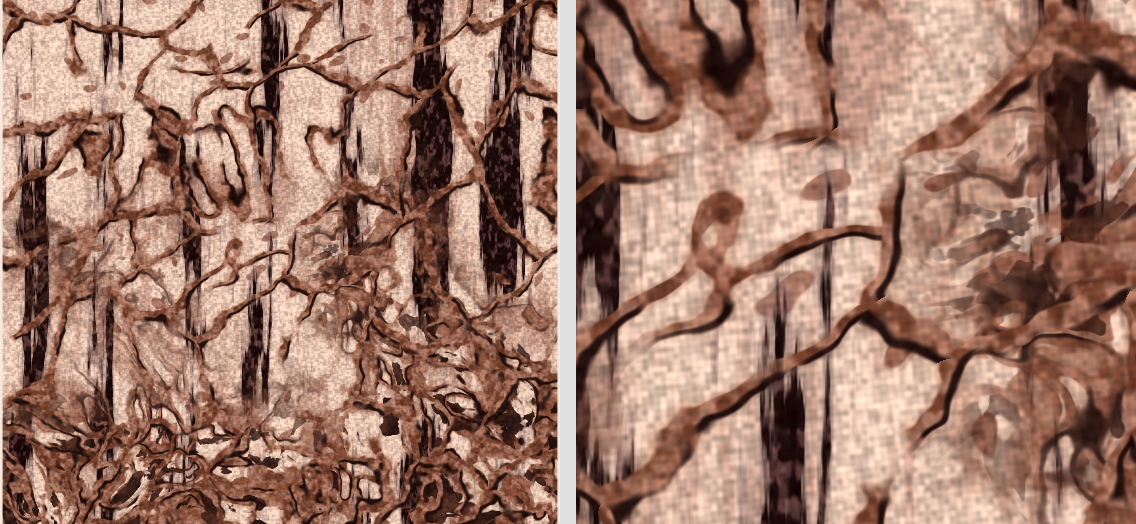
Left, the full canvas; right, a detail of the centre.
Write a Shadertoy shader that draws this texture.

```glsl
// Stained tissue section: brown winding membranes over pale cells with dark vertical fibre bands.
#define CELLS 6.6          // large cells per canvas height
#define WALL 0.0068        // half width of large membranes
#define FINE_WALL 0.0052   // half width of small membranes
#define SOFT 0.0022        // edge softness
#define GRAIN 0.34         // strength of print grain
#define CREAM vec3(0.92, 0.79, 0.71)
#define ROSE vec3(0.77, 0.60, 0.53)
#define TAN vec3(0.64, 0.44, 0.36)
#define BROWN vec3(0.50, 0.27, 0.18)
#define UMBER vec3(0.32, 0.17, 0.12)
#define INK vec3(0.10, 0.035, 0.03)

float hash(vec2 p) {
    vec3 q = fract(vec3(p.xyx) * 0.1031);
    q += dot(q, q.yzx + 33.33);
    return fract((q.x + q.y) * q.z);
}

float noise(vec2 p) {
    vec2 i = floor(p), f = fract(p);
    f = f * f * (3.0 - 2.0 * f);
    return mix(mix(hash(i), hash(i + vec2(1, 0)), f.x),
               mix(hash(i + vec2(0, 1)), hash(i + vec2(1, 1)), f.x), f.y);
}

float fbm(vec2 p, int octaves) {
    float sum = 0.0, amp = 1.0, total = 0.0;
    for (int k = 0; k < octaves; k++) {
        sum += amp * noise(p);
        total += amp;
        amp *= 0.5;
        p = p * 2.03 + vec2(17.3, 9.1);
    }
    return sum / total;
}

vec2 wobble(vec2 p) {
    return vec2(noise(p), noise(p + 31.0)) - 0.5;
}

vec2 seed(vec2 id) {
    return id + 0.1 + 0.8 * vec2(hash(id), hash(id + 71.7));
}

// Signed distance to the nearest wall; the sign tells its lit or shaded side.
float cellWall(vec2 p) {
    vec2 base = floor(p), nearId = base;
    float best = 9.0;
    for (int k = 0; k < 9; k++) {
        vec2 id = base + vec2(k % 3 - 1, k / 3 - 1);
        float d = distance(seed(id), p);
        if (d < best) { best = d; nearId = id; }
    }
    vec2 a = seed(nearId);
    float wall = 1.0, side = 1.0;
    for (int k = 0; k < 25; k++) {
        if (k == 12) continue;
        vec2 b = seed(nearId + vec2(k % 5 - 2, k / 5 - 2));
        float d = dot(0.5 * (a + b) - p, normalize(b - a));
        if (d < wall) { wall = d; side = sign(dot(b - a, vec2(-0.8, 0.6))); }
    }
    return wall * side;
}

// Approximate signed distance to a winding contour line.
float contour(vec2 p, float freq) {
    vec2 e = vec2(0.003, 0.0);
    float v = fbm(p * freq, 2);
    vec2 slope = vec2(fbm((p + e.xy) * freq, 2), fbm((p + e.yx) * freq, 2)) - v;
    return (v - 0.5) / max(length(slope) / e.x, 0.5 * freq);
}

// Speckled brown membrane with a ragged, broken dark rim on one side.
vec3 paintWall(vec3 col, float d, float width, vec2 p, float amount) {
    float w = width * (0.3 + 0.7 * noise(p * 28.0) + 0.7 * noise(p * 95.0));
    float gaps = smoothstep(0.24, 0.36, fbm(p * 11.0 + 90.0, 2));
    float halo = 1.0 - smoothstep(w, w + 0.009, abs(d));
    float body = 1.0 - smoothstep(w - SOFT * 0.5, w + SOFT, abs(d));
    float rim = 1.0 - smoothstep(0.15 * w, 0.4 * w + SOFT, abs(d - 0.8 * w));
    rim *= smoothstep(0.40, 0.56, fbm(p * 24.0 + 40.0, 3));
    vec3 flesh = mix(BROWN * 0.85, TAN * 1.05, smoothstep(0.28, 0.72, fbm(p * 100.0, 2)));
    amount *= gaps;
    col = mix(col, col * vec3(0.88, 0.82, 0.79), halo * amount);
    col = mix(col, flesh, body * amount);
    return mix(col, INK, rim * amount * 0.95);
}

// Strength of the evenly spaced vertical bands, heaviest on the right.
float fibreBands(vec2 p) {
    float band = 0.0;
    for (int k = 0; k < 7; k++) {
        float i = float(k), heavy = step(4.5, i);
        float centre = 0.045 + 0.154 * i + 0.05 * (noise(vec2(i * 5.3, p.y * 3.0)) - 0.5);
        float d = abs(p.x - centre) / mix(0.032, 0.043, heavy);
        float presence = noise(vec2(i * 3.7 + 2.0, p.y * 3.4)) * 0.78;
        presence += heavy * 0.55 * smoothstep(0.3, 0.55, p.y);
        band = max(band, min(presence, 1.0) * (1.0 - smoothstep(0.3, 1.4, d)));
    }
    return band;
}

void mainImage(out vec4 fragColor, in vec2 fragCoord) {
    vec2 p = fragCoord / iResolution.y;
    vec2 q = p + 0.13 * wobble(p * 5.0) + 0.022 * wobble(p * 22.0 + 7.0) + 0.006 * wobble(p * 75.0);
    float dense = 1.0 - smoothstep(0.2, 0.48, p.y + 0.4 * (noise(p * 3.5 + 3.0) - 0.5));
    dense = max(dense, 0.8 * (1.0 - smoothstep(0.06, 0.2, distance(p * vec2(1.0, 0.7), vec2(0.73, 0.34)))));

    // Pale ground with faint vertical streaks
    float fibre = fbm(vec2(p.x * 95.0, p.y * 11.0), 4);
    float shade = 0.55 * fbm(p * 8.0, 3) + 0.45 * fibre;
    vec3 col = mix(ROSE, CREAM, smoothstep(0.32, 0.52, shade));

    // Scattered nuclei
    vec2 grid = q * 13.0, id = floor(grid);
    vec2 offset = fract(grid) - 0.32 - 0.36 * vec2(hash(id + 5.0), hash(id + 19.0));
    float turn = 6.283 * hash(id + 43.0);
    offset *= mat2(cos(turn), sin(turn), -sin(turn), cos(turn));
    float nucleus = length(offset * vec2(1.0, 1.5)) - mix(0.10, 0.22, hash(id + 61.0));
    nucleus = (1.0 - smoothstep(-0.02, 0.03, nucleus)) * step(0.5, hash(id + 87.0));
    col = mix(col, mix(BROWN, TAN, 0.3 + noise(p * 110.0)), nucleus * 0.88);

    // Dark fibre bands with torn edges
    float streak = fibreBands(p) * 0.6 + fibre * 0.75;
    col = mix(col, vec3(0.56, 0.43, 0.40), 0.6 * smoothstep(0.50, 0.68, streak));
    vec3 bandColor = mix(INK, vec3(0.36, 0.23, 0.22), smoothstep(0.45, 0.8, fbm(p * vec2(170.0, 90.0), 2)));
    col = mix(col, bandColor, smoothstep(0.65, 0.74, streak));

    // Crowded tissue: ragged clumps, then small winding membranes
    float clump = smoothstep(0.53, 0.58, fbm(q * 21.0 + 20.0, 4));
    float clot = smoothstep(0.59, 0.64, fbm(q * 30.0 + 66.0, 4));
    col = mix(col, mix(BROWN, TAN, smoothstep(0.2, 0.8, noise(p * 85.0))), dense * 0.92 * clump);
    col = mix(col, mix(UMBER, INK, noise(p * 60.0)), dense * 0.95 * clot);
    col = paintWall(col, contour(q + 4.0, 21.0), FINE_WALL * 0.8, p, dense);
    float loops = smoothstep(0.55, 0.62, noise(p * 4.0 + 12.0));
    col = paintWall(col, contour(q + 9.0, 10.0), FINE_WALL, p + 2.0, max(dense, loops));

    // Large slanted cells
    vec2 slanted = vec2(q.x - 0.3 * q.y, 0.78 * q.y) * CELLS + 11.0;
    col = paintWall(col, cellWall(slanted) / CELLS, WALL, p + 5.0, 0.97);

    // Print grain, fine dot screen and pale margin
    vec2 dots = mat2(0.8, 0.6, -0.6, 0.8) * p * 950.0;
    col *= 1.0 + GRAIN * (noise(p * 250.0) - 0.5) + 0.04 * sin(dots.x) * sin(dots.y);
    col += 0.05 * (noise(p * 190.0 + 80.0) - 0.5);
    float margin = min(p.x, iResolution.x / iResolution.y - p.x);
    col = mix(vec3(0.97, 0.91, 0.87), col, smoothstep(0.003, 0.007, margin));
    fragColor = vec4(clamp(col, 0.0, 1.0), 1.0);
}
```
